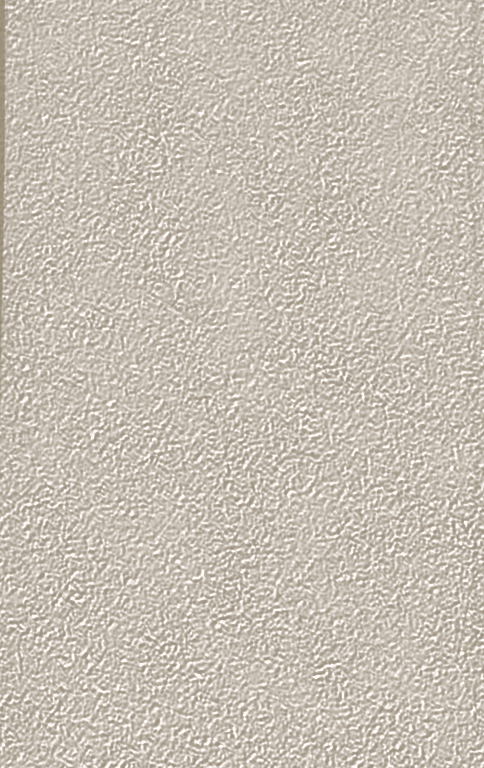
Write a Shadertoy shader that draws this texture.

```glsl
// Fine-grained cream plaster wall, lit at a low angle from the upper left.

#define GRAIN_SCALE 110.0             // grain cells across the canvas width
#define LIGHT_ANGLE 2.2               // direction towards the light, radians
#define LIGHT_SPREAD 1.6              // local turning of the slopes
#define LIGHT_REACH 0.6               // shading distance, in grain cells
#define CONTRAST 2.65                 // strength of the grain shading
#define PATCH_SCALE 6.0               // size of smooth and rough zones
#define PATCH_AMOUNT 0.5              // difference between those zones
#define STRIP_WIDTH 0.011             // dark reveal along the left edge
#define SHADOW_COLOR vec3(0.65, 0.61, 0.55)
#define LIGHT_COLOR vec3(0.98, 0.96, 0.94)
#define STRIP_COLOR vec3(0.61, 0.57, 0.49)

// Integer hash giving a unit gradient for each lattice point
vec2 hashGradient(ivec2 cell) {
    uint h = uint(cell.x) * 1597334677u ^ uint(cell.y) * 3812015801u;
    h = (h ^ (h >> 16)) * 2146121005u;
    h = (h ^ (h >> 15)) * 2221713035u;
    h ^= h >> 16;
    float angle = float(h & 65535u) / 65536.0 * 6.28319;
    return vec2(cos(angle), sin(angle));
}

float gradientNoise(vec2 p) {
    vec2 base = floor(p), f = p - base;
    ivec2 c = ivec2(base);
    vec2 w = f * f * f * (f * (f * 6.0 - 15.0) + 10.0);
    vec2 r = vec2(1.0, 0.0);
    float a = dot(hashGradient(c), f);
    float b = dot(hashGradient(c + ivec2(1, 0)), f - r.xy);
    float d = dot(hashGradient(c + ivec2(0, 1)), f - r.yx);
    float e = dot(hashGradient(c + ivec2(1, 1)), f - r.xx);
    return mix(mix(a, b, w.x), mix(d, e, w.x), w.y);
}

// Plaster height: clumps, main grains and small crumbs, on turned lattices
float plasterHeight(vec2 p) {
    mat2 turn = mat2(0.8, 0.6, -0.6, 0.8);
    float clumps = gradientNoise(p * 0.55 + 31.7);
    float grains = gradientNoise(turn * p);
    float crumbs = gradientNoise(turn * turn * p * 1.4 + 73.1);
    return 0.4 * clumps + grains + 0.4 * crumbs;
}

// Broad variation in two octaves
float patches(vec2 p) {
    return gradientNoise(p) + 0.6 * gradientNoise(p * 2.3 + 17.3);
}

void mainImage(out vec4 fragColor, in vec2 fragCoord) {
    vec2 uv = fragCoord / iResolution.x;
    float rise = fragCoord.y / iResolution.y;

    // Relief shading: slopes that face the light turn bright, as do the crests
    vec2 p = uv * GRAIN_SCALE;
    float angle = LIGHT_ANGLE + LIGHT_SPREAD * gradientNoise(p * 0.3 + 5.2);
    vec2 light = vec2(cos(angle), sin(angle));
    float crest = plasterHeight(p);
    float relief = crest - plasterHeight(p + light * LIGHT_REACH) + 0.2 * crest;

    // Rough zones gather more shadow; small gaps break up the ridges
    float zone = patches(uv * PATCH_SCALE + 4.6);
    float rough = 1.0 + PATCH_AMOUNT * zone + 0.3 * (0.5 - rise);
    rough = clamp(rough + 0.8 * gradientNoise(p * 0.4 + 61.3), 0.5, 1.6);
    float broad = 0.15 * patches(uv * 13.0 + 40.2) - 0.25 * zone;
    float shade = relief * CONTRAST * rough + broad;

    // Faint dimming at the left side and a shallow crease near the right edge
    shade -= 0.15 * (1.0 - smoothstep(0.0, 0.12, uv.x));
    float creaseX = 0.98 + 0.012 * gradientNoise(vec2(uv.y * 9.0, 2.5));
    shade -= 0.5 * (1.0 - smoothstep(0.0, 0.008, abs(uv.x - creaseX)));

    // Tone curve with brighter, sparser highlights
    float tone = 0.37 + 0.273 * shade + 0.04 * shade * shade;
    vec3 color = mix(SHADOW_COLOR, LIGHT_COLOR, clamp(tone, -0.2, 1.06));

    // Dark reveal that narrows downwards along the left edge
    float stripEdge = STRIP_WIDTH * smoothstep(0.35, 0.9, rise);
    float strip = 1.0 - smoothstep(stripEdge - 0.003, stripEdge + 0.002, uv.x);
    color = mix(color, STRIP_COLOR + 0.04 * relief, strip * smoothstep(0.35, 0.6, rise));

    fragColor = vec4(clamp(color, 0.0, 1.0), 1.0);
}
```
